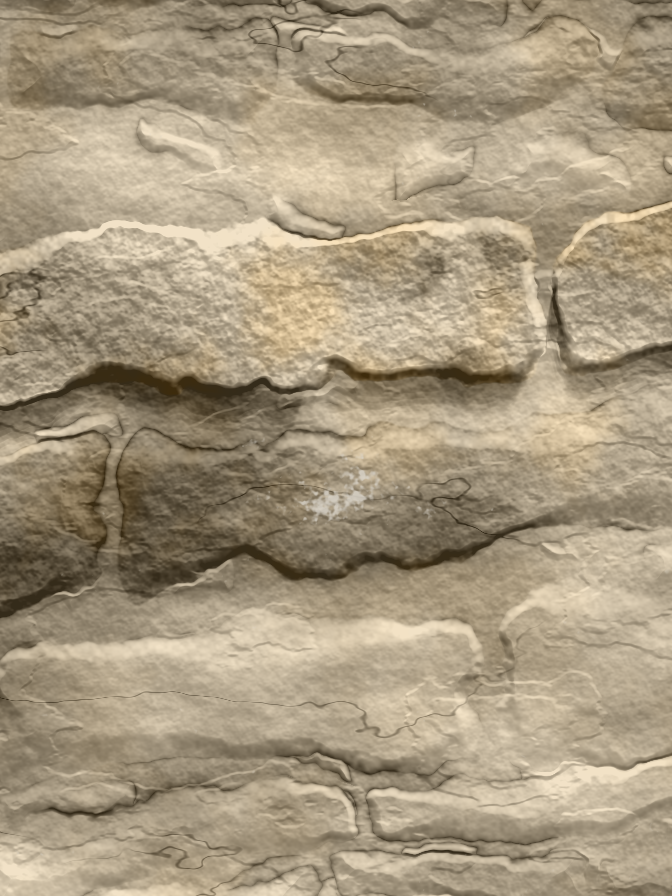
Reproduce this texture procedurally as a Shadertoy shader.

```glsl
// Weathered sandstone wall: tilted courses of worn blocks and small chips
// set in sandy mortar. A height field is built from warped boxes and noise,
// lit from above with soft cast shadows, then tinted by a sand colour ramp.

const vec3 SHADE_BROWN = vec3(0.28, 0.24, 0.17);
const vec3 SUNLIT_SAND = vec3(0.91, 0.85, 0.745);
const vec3 OCHRE_SHIFT = vec3(0.028, 0.0, -0.045);
const vec3 LICHEN_WHITE = vec3(0.86, 0.84, 0.80);
const vec2 LIGHT = vec2(0.25, 0.97);
const int COURSES = 7;

// Course shape: centre height, half height, block width, shift
const vec4 SHAPE[COURSES] = vec4[](
    vec4(1.350, 0.030, 0.31, 0.15), vec4(1.226, 0.074, 0.45, 0.44),
    vec4(0.885, 0.140, 0.89, -0.05), vec4(0.595, 0.110, 0.95, 0.14),
    vec4(0.310, 0.120, 0.76, -0.01), vec4(0.112, 0.055, 0.62, 0.55),
    vec4(0.000, 0.042, 0.38, 0.10));
// Course look: tone, thickness, roughness, tilt
const vec4 LOOK[COURSES] = vec4[](
    vec4(0.50, 0.030, 0.5, 0.02), vec4(0.52, 0.030, 0.6, 0.03),
    vec4(0.68, 0.085, 1.6, 0.06), vec4(0.42, 0.036, 0.8, 0.09),
    vec4(0.68, 0.036, 0.25, 0.03), vec4(0.68, 0.030, 0.3, 0.11),
    vec4(0.62, 0.026, 0.4, 0.07));

struct Surface { float height; float tone; float rough; float edge; };

float hash(vec2 p) {
    vec3 q = fract(vec3(p.xyx) * 0.1031);
    q += dot(q, q.yzx + 33.33);
    return fract((q.x + q.y) * q.z);
}

float noise(vec2 p) {
    vec2 i = floor(p), f = fract(p);
    f = f * f * (3.0 - 2.0 * f);
    return mix(mix(hash(i), hash(i + vec2(1, 0)), f.x),
               mix(hash(i + vec2(0, 1)), hash(i + vec2(1, 1)), f.x), f.y);
}

float fbm(vec2 p, int octaves) {
    float sum = 0.0, amp = 0.5, total = 0.0;
    for (int i = 0; i < octaves; i++) {
        sum += amp * noise(p);
        total += amp;
        amp *= 0.5;
        p = mat2(1.6, 1.2, -1.2, 1.6) * p + 17.3;
    }
    return sum / total;
}

float roundBox(vec2 p, vec2 halfSize, float radius) {
    vec2 q = abs(p) - halfSize + radius;
    return length(max(q, 0.0)) + min(max(q.x, q.y), 0.0) - radius;
}

float blotch(vec2 p, vec2 centre, vec2 size) {
    vec2 q = (p - centre) / size;
    return exp(-dot(q, q));
}

// Raises a stone above whatever lies there and hides what it covers
void addStone(inout Surface s, float d, float bevel, vec3 look) {
    float cover = smoothstep(0.003, -0.003, d);
    s.height = max(s.height * (1.0 - cover), look.y * smoothstep(0.0, bevel, -d));
    s.tone = mix(s.tone, look.x, cover);
    s.rough = mix(s.rough, look.z, cover);
    s.edge = d < 0.0 ? -d : min(s.edge, d);
}

// Wedge shaped chips, one in some of the cells
float chipDistance(vec2 p) {
    vec2 cell = vec2(0.19, 0.088);
    vec2 id = floor(p / cell);
    float pick = hash(id + 5.0), turn = hash(id + 9.0) - 0.5;
    vec2 q = (fract(p / cell) - 0.5) * cell;
    q.y += 0.5 * turn * q.x;
    vec2 size = vec2(0.03 + 0.045 * hash(id), 0.012 + 0.02 * hash(id + 3.0));
    float wedge = 1.0 + 9.0 * turn * q.x;
    return roundBox(q, size * vec2(1.0, wedge), 0.010) + (pick < 0.5 ? 1.0 : 0.0);
}

Surface wall(vec2 p) {
    vec2 warp = vec2(fbm(p * 6.0, 5), fbm(p * 6.0 + 40.0, 5)) - 0.5;
    vec2 q = p + 0.13 * warp;
    float wear = smoothstep(0.25, 0.75, noise(p * 5.5 + 70.0));
    Surface s = Surface(0.0, 0.60, 0.4, 1.0);
    addStone(s, chipDistance(q), 0.012 + 0.02 * wear, vec3(0.64, 0.014, 0.3));
    for (int i = 0; i < COURSES; i++) {
        vec4 shape = SHAPE[i], look = LOOK[i];
        float u = (q.x - shape.w) / shape.z;
        float size = 1.0 - 0.15 * hash(vec2(floor(u), float(i)));
        vec2 local = vec2((fract(u) - 0.5) * shape.z,
                          q.y - shape.x - look.w * (q.x - 0.5));
        vec2 halfSize = vec2(shape.z * 0.5 - 0.012, shape.y * size);
        float d = roundBox(local, halfSize, shape.y * 0.45);
        float bevel = mix(0.016, 0.065, wear) * (look.z > 1.0 ? 0.6 : 1.0);
        addStone(s, d, bevel, look.xyz);
    }
    return s;
}

// Bedding, broken ledges and pits; roughness sets their strength
float relief(vec2 p, float rough) {
    float beds = 0.034 * fbm(p * vec2(6.0, 11.0), 6);
    float ledge = fbm(p * vec2(4.0, 8.0) + 25.0, 6);
    float ledges = smoothstep(0.47, 0.50, ledge) + smoothstep(0.58, 0.62, ledge);
    float pits = 0.010 * fbm(p * 60.0, 3);
    return beds * (0.6 + 0.4 * rough) + 0.005 * ledges + pits * (0.35 + rough);
}

float castShadow(vec2 p, float height) {
    float blocked = 0.0;
    for (int i = 1; i <= 8; i++) {
        float reach = 0.010 * float(i);
        blocked = max(blocked, wall(p + LIGHT * reach).height - height - reach);
    }
    return smoothstep(0.0, 0.045, blocked);
}

void mainImage(out vec4 fragColor, in vec2 fragCoord) {
    vec2 p = fragCoord / iResolution.x;
    Surface s = wall(p);

    // Slope toward the light
    float stepSize = 0.003;
    vec2 ahead = p + LIGHT * stepSize;
    float rise = s.height + relief(p, s.rough)
               - wall(ahead).height - relief(ahead, s.rough);
    float slope = rise / stepSize;
    slope /= 1.0 + 0.6 * abs(slope);

    // Stone tone, light, shadow and dark joints
    float stains = fbm(p * vec2(3.5, 6.0) + 8.0, 6) - 0.5;
    float tone = s.tone + 0.95 * stains + 0.30 * slope;
    tone += 0.10 * (noise(p * 170.0) - 0.5) * (0.6 + s.rough);
    tone += 0.20 * blotch(p, vec2(0.5, 1.07), vec2(0.9, 0.045));
    tone -= 0.42 * castShadow(p, s.height);
    float joint = smoothstep(0.45, 0.65, fbm(p * 9.0 + 31.0, 3));
    tone -= 0.45 * exp(-s.edge * 300.0) * joint;

    // Short hairline cracks
    float vein = abs(fbm(p * vec2(2.0, 4.5) + 3.0, 6) - 0.5);
    float crack = smoothstep(0.006, 0.0, vein) * smoothstep(0.55, 0.75, noise(p * 7.0));
    tone -= 0.35 * crack;

    // Dark weathering across the thick slab
    float soot = blotch(p + 0.12 * stains, vec2(0.68, 0.90), vec2(0.06, 0.13));
    tone -= 0.42 * soot * smoothstep(0.40, 0.55, fbm(p * 13.0, 5));

    vec3 colour = mix(SHADE_BROWN, SUNLIT_SAND, clamp(tone, -0.12, 1.06));
    float iron = smoothstep(0.42, 0.7, fbm(p * 7.0 + 60.0, 5));
    colour += OCHRE_SHIFT * iron * min(s.rough, 1.3) * (1.0 - soot);

    // Speckled white lichen on the recessed slab
    float patchArea = blotch(p, vec2(0.52, 0.60), vec2(0.14, 0.05));
    float speckle = 0.55 * fbm(p * vec2(13.0, 30.0), 5) + 0.45 * fbm(p * 130.0, 2);
    float lichen = smoothstep(0.76, 0.96, speckle + 0.38 * patchArea);
    colour = mix(colour, LICHEN_WHITE, 0.8 * lichen);
    fragColor = vec4(colour, 1.0);
}
```
